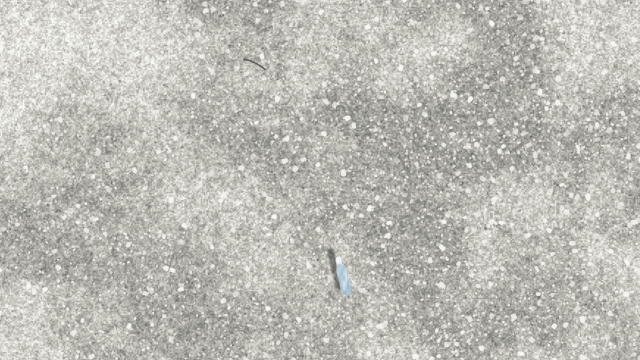
Write a Shadertoy shader that draws this texture.

```glsl
// Sunlit weathered concrete with pale stone chips, a twig and a small clear bottle.

float hash(vec2 p) {
    vec3 q = fract(p.xyx * 0.1031);
    q += dot(q, q.yzx + 33.33);
    return fract((q.x + q.y) * q.z);
}

float noise(vec2 p) {
    vec2 cell = floor(p), f = fract(p);
    f = f * f * (3.0 - 2.0 * f);
    return mix(mix(hash(cell), hash(cell + vec2(1, 0)), f.x),
               mix(hash(cell + vec2(0, 1)), hash(cell + vec2(1, 1)), f.x), f.y);
}

float fbm(vec2 p) {
    float sum = 0.0, weight = 0.45;
    for (int i = 0; i < 5; i++) {
        sum += weight * noise(p);
        p = mat2(1.6, 1.2, -1.2, 1.6) * p + 17.3;
        weight *= 0.57;
    }
    return sum;
}

// Scattered angular flecks: coverage, scaled by a random strength per fleck.
float flecks(vec2 p, float density, float share, float size, float seed) {
    float blur = 0.7 * density / iResolution.y;
    vec2 cell = floor(p * density), f = fract(p * density);
    float cover = 0.0;
    for (int y = -1; y <= 1; y++)
    for (int x = -1; x <= 1; x++) {
        vec2 corner = vec2(x, y), id = cell + corner + seed;
        if (hash(id) > share) continue;
        vec2 d = f - corner - vec2(hash(id + 41.7), hash(id + 83.1));
        float turn = 6.283 * hash(id + 127.9);
        d = mat2(cos(turn), sin(turn), -sin(turn), cos(turn)) * d;
        d.x *= 0.65 + 0.2 * hash(id + 19.4);
        float shape = mix(length(d), max(abs(d.x), abs(d.y) + 0.3 * d.x), 0.5);
        float radius = size * mix(0.45, 1.0, hash(id + 61.3));
        float strength = mix(0.5, 1.0, hash(id + 7.7));
        cover = max(cover, strength * (1.0 - smoothstep(-blur, blur, shape - radius)));
    }
    return cover;
}

// Distance to a segment in x, position along it in y.
vec2 segment(vec2 p, vec2 a, vec2 b) {
    vec2 ab = b - a;
    float along = clamp(dot(p - a, ab) / dot(ab, ab), 0.0, 1.0);
    return vec2(length(p - a - along * ab), along);
}

void mainImage(out vec4 fragColor, in vec2 fragCoord) {
    vec2 p = fragCoord / iResolution.y;
    float pixel = 1.0 / iResolution.y;

    // Worn pale patches over a darker crust
    float patches = smoothstep(0.31, 0.69, fbm(p * 4.2 + vec2(3.1, 8.4)));
    float corner = 1.0 - smoothstep(0.0, 0.7, length((p - vec2(0.0, 0.95)) * vec2(0.9, 1.2)));
    float tone = 0.645 + 0.165 * patches + 0.07 * corner;

    // Sandy grain
    float grain = 0.6 * noise(p * 245.0) + 0.4 * noise(p * 118.0 + 9.0) - 0.5;
    tone += 0.38 * grain + 0.08 * (noise(p * 48.0) - 0.5);

    // Dark pits and pale stone chips, denser toward the right
    float right = smoothstep(0.2, 1.5, p.x);
    tone -= 0.17 * flecks(p, 85.0, 0.16, 0.24, 300.0);
    tone = mix(tone, 0.95, flecks(p, 78.0, 0.26 + 0.16 * right, 0.27, 0.0));
    tone = mix(tone, 0.97, flecks(p, 34.0, 0.16 + 0.22 * right, 0.24, 150.0));
    tone = clamp(tone, 0.42, 0.97);
    float warmth = 0.03 - 0.25 * (tone - 0.75) * (tone - 0.75);
    vec3 color = vec3(tone, tone, tone - warmth);

    // Twig
    vec2 bend = p + vec2(0.0, 0.004 * sin(p.x * 60.0));
    float twig = segment(bend, vec2(0.678, 0.836), vec2(0.736, 0.808)).x;
    color = mix(color, vec3(0.27, 0.26, 0.25), 0.9 * (1.0 - smoothstep(-pixel, pixel, twig - 0.002)));

    // Bottle shadow
    float shadow = segment(p, vec2(0.918, 0.302), vec2(0.943, 0.205)).x;
    color *= 1.0 - 0.42 * (1.0 - smoothstep(0.004, 0.015, shadow));

    // Bottle body with a narrow white cap and bright bands
    vec2 bottle = segment(p, vec2(0.940, 0.279), vec2(0.962, 0.194));
    float width = mix(0.008, 0.014, smoothstep(0.1, 0.4, bottle.y));
    vec3 plastic = mix(vec3(0.60, 0.71, 0.77), vec3(0.84, 0.90, 0.95), noise(p * vec2(180.0, 75.0)));
    plastic = mix(vec3(0.95, 0.96, 0.96), plastic, smoothstep(0.08, 0.2, bottle.y));
    color = mix(color, plastic, 1.0 - smoothstep(-pixel, pixel, bottle.x - width));

    fragColor = vec4(color, 1.0);
}
```
